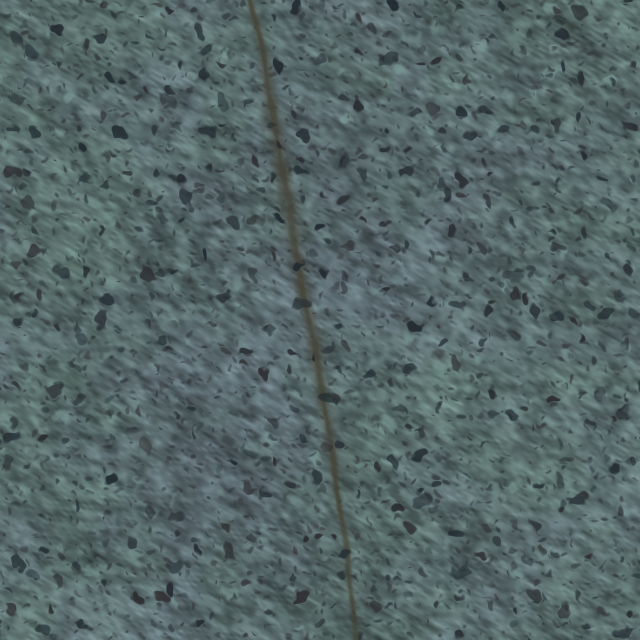
Reproduce this texture procedurally as a WebGL 2 fragment shader.

```glsl
#version 300 es
precision highp float;
// Polished blue-green granite with slanted grain, dark and pale flecks and a thin rusty vein.

uniform vec2 u_resolution;
out vec4 outColor;

// Colours
const vec3 STONE_GREEN = vec3(0.348, 0.432, 0.415);
const vec3 STONE_BLUE = vec3(0.352, 0.412, 0.435);
const vec3 DARK_COOL = vec3(0.125, 0.165, 0.190);
const vec3 DARK_WARM = vec3(0.190, 0.180, 0.190);
const vec3 PALE = vec3(0.475, 0.600, 0.585);
const vec3 RUST = vec3(0.270, 0.262, 0.215);

// Grain
const float GRAIN_ANGLE = -0.52;
const vec2 GRAIN_COARSE = vec2(48.0, 105.0);
const vec2 GRAIN_FINE = vec2(100.0, 230.0);
const float GRAIN_CONTRAST = 0.72;
const float CLOUD_CONTRAST = 0.16;

// Flecks: cells across the canvas, share of filled cells, radii
const float DARK_CELLS = 27.0;
const float DARK_DENSITY = 0.50;
const vec2 DARK_RADII = vec2(0.0045, 0.0115);
const float SPECK_CELLS = 62.0;
const float SPECK_DENSITY = 0.46;
const vec2 SPECK_RADII = vec2(0.0022, 0.0055);
const float PALE_CELLS = 31.0;
const float PALE_DENSITY = 0.46;
const vec2 PALE_RADII = vec2(0.0040, 0.0115);
const float FLECK_STRETCH = 1.3;
const float EDGE_SOFTNESS = 0.0022;
const float EDGE_WARP = 0.010;

// Vein: x = start + slope * y + bend * y * y
const vec3 VEIN_PATH = vec3(0.560, -0.140, -0.027);
const float VEIN_THIN = 0.0045;
const float VEIN_WIDE = 0.0125;

float hash(vec2 p) {
    return fract(sin(dot(p, vec2(127.1, 311.7))) * 43758.5453);
}

float noise(vec2 p) {
    vec2 cell = floor(p);
    vec2 f = fract(p);
    f = f * f * (3.0 - 2.0 * f);
    float low = mix(hash(cell), hash(cell + vec2(1.0, 0.0)), f.x);
    float high = mix(hash(cell + vec2(0.0, 1.0)), hash(cell + vec2(1.0, 1.0)), f.x);
    return mix(low, high, f.y);
}

vec2 rotate(vec2 p, float angle) {
    float c = cos(angle), s = sin(angle);
    return vec2(c * p.x + s * p.y, c * p.y - s * p.x);
}

// Scattered irregular flecks: x is the coverage, y a random tint of the strongest one.
vec2 flecks(vec2 p, float cells, float density, vec2 radii, float softness, float seed) {
    vec2 home = floor(p * cells);
    vec2 best = vec2(0.0);
    for (int j = -1; j <= 1; j++) {
        for (int i = -1; i <= 1; i++) {
            vec2 cell = home + vec2(float(i), float(j));
            vec2 id = cell + seed;
            if (hash(id) > density) continue;
            vec2 jitter = vec2(hash(id + 17.3), hash(id + 41.9));
            float size = hash(id + 73.1);
            float turn = GRAIN_ANGLE + 2.2 * (hash(id + 97.7) - 0.5);
            vec2 q = rotate(p - (cell + mix(vec2(0.1), vec2(0.9), jitter)) / cells, turn);
            q *= vec2(1.0 / FLECK_STRETCH, FLECK_STRETCH);
            float d = length(q) - mix(radii.x, radii.y, size * size);
            float strength = mix(0.5, 1.0, hash(id + 131.3));
            float cover = strength * (1.0 - smoothstep(-softness, softness, d));
            if (cover > best.x) best = vec2(cover, hash(id + 151.7));
        }
    }
    return best;
}

void main() {
    vec2 p = gl_FragCoord.xy / u_resolution.y;
    vec2 g = rotate(p, GRAIN_ANGLE);

    // Cloudy ground with slanted grain
    float hue = 0.6 * noise(p * 4.0 + 3.7) + 0.4 * noise(p * 17.0 + 8.1);
    hue = smoothstep(0.2, 0.8, hue + 0.25 * (1.0 - p.x - p.y));
    float cloud = noise(p * 7.0 + 21.0) + noise(p * 24.0 + 5.0) - 1.0;
    float grain = 0.6 * noise(g * GRAIN_COARSE) + 0.4 * noise(g * GRAIN_FINE + 31.0) - 0.5;
    vec3 color = mix(STONE_GREEN, STONE_BLUE, hue);
    color *= 1.0 + GRAIN_CONTRAST * grain + CLOUD_CONTRAST * cloud;

    // Flecks with ragged outlines
    vec2 ragged = vec2(noise(p * 95.0), noise(p * 95.0 + 57.0)) - 0.5;
    vec2 w = p + EDGE_WARP * ragged;
    vec2 pale = flecks(w, PALE_CELLS, PALE_DENSITY, PALE_RADII, 2.0 * EDGE_SOFTNESS, 211.0);
    color = mix(color, PALE, pale.x * mix(0.25, 0.85, pale.y * pale.y));
    vec2 speck = flecks(w, SPECK_CELLS, SPECK_DENSITY, SPECK_RADII, EDGE_SOFTNESS, 307.0);
    color = mix(color, mix(DARK_COOL, DARK_WARM, speck.y), 0.65 * speck.x);

    // Rusty vein, widest in its upper half and streaked along its length
    float wobble = 0.006 * (noise(vec2(p.y * 13.0, 2.0)) - 0.5);
    float across = p.x - dot(VEIN_PATH, vec3(1.0, p.y, p.y * p.y)) - wobble;
    float width = mix(VEIN_THIN, VEIN_WIDE, smoothstep(0.1, 0.6, p.y) * smoothstep(1.1, 0.75, p.y));
    float fibre = noise(vec2(across * 190.0, p.y * 22.0)) * 0.6 + noise(p * 80.0) * 0.4;
    float halo = exp(-across * across / (width * width));
    float core = exp(-across * across / (VEIN_THIN * VEIN_THIN));
    color = mix(color, RUST, clamp(halo * (0.2 + 0.7 * fibre) + 0.35 * core, 0.0, 0.85));

    vec2 dark = flecks(w, DARK_CELLS, DARK_DENSITY, DARK_RADII, EDGE_SOFTNESS, 11.0);
    color = mix(color, mix(DARK_COOL, DARK_WARM, dark.y * dark.y), 0.95 * dark.x);

    outColor = vec4(color, 1.0);
}
```
